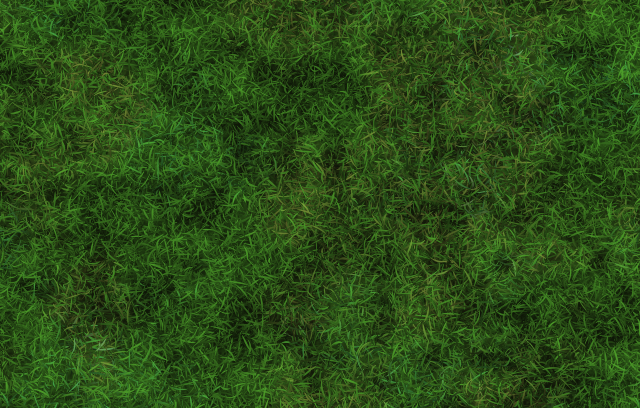
Write a Shadertoy shader that draws this texture.

```glsl
const int LAYERS = 18;
const float CELL = 0.032;
const vec3 DEEP_GREEN = vec3(0.088, 0.160, 0.046);
const vec3 LUSH_GREEN = vec3(0.26, 0.53, 0.138);
const vec3 STRAW_TINT = vec3(1.75, 0.97, 1.45);
const vec3 COOL_TINT = vec3(0.85, 1.03, 1.75);

float hash(vec2 p) {
    return fract(sin(dot(p, vec2(127.1, 311.7))) * 43758.5453);
}

vec2 hash2(vec2 p) {
    return vec2(hash(p), hash(p + 37.3));
}

float valueNoise(vec2 p) {
    vec2 cell = floor(p);
    vec2 f = fract(p);
    f = f * f * (3.0 - 2.0 * f);
    float low = mix(hash(cell), hash(cell + vec2(1.0, 0.0)), f.x);
    float high = mix(hash(cell + vec2(0.0, 1.0)), hash(cell + 1.0), f.x);
    return mix(low, high, f.y);
}

float fbm(vec2 p) {
    float sum = 0.0;
    float weight = 0.55;
    for (int i = 0; i < 3; i++) {
        sum += weight * valueNoise(p);
        p = p * 2.1 + 17.7;
        weight *= 0.5;
    }
    return sum;
}

// Coverage in x, position from root (-1) to tip (1) in y
vec2 grassBlade(vec2 p, float angle, float halfLength, float width, float bend, float soft) {
    vec2 along = vec2(cos(angle), sin(angle));
    float s = dot(p, along) / halfLength;
    float across = dot(p, vec2(-along.y, along.x)) - bend * s * s;
    float edge = abs(across) - width * (1.0 - s * s);
    float ends = 1.0 - smoothstep(0.8, 1.1, abs(s));
    return vec2((1.0 - smoothstep(-soft, soft, edge)) * ends, s);
}

// Tone runs along the green ramp, tints shift it to dry or bluish grass
vec3 grassColor(float tone, float straw, float cool) {
    vec3 green = mix(DEEP_GREEN, LUSH_GREEN, clamp(tone, -0.2, 1.25));
    return green * mix(vec3(1.0), STRAW_TINT, straw) * mix(vec3(1.0), COOL_TINT, cool);
}

void mainImage(out vec4 fragColor, in vec2 fragCoord) {
    vec2 uv = fragCoord / iResolution.y;
    float soft = max(0.0015, 0.5 / iResolution.y);

    // Slow changes over the lawn
    float lean = 1.35 + 3.0 * (fbm(uv * 3.2 + 5.0) - 0.48);
    float patchTone = 0.48 * (fbm(uv * 3.0 + 21.0) - 0.48);
    float clumpTone = 0.45 * (valueNoise(uv * 17.0) - 0.5);
    float dryness = smoothstep(0.38, 0.72, fbm(uv * 4.0 + 43.0));
    float coolness = smoothstep(0.42, 0.72, fbm(uv * 5.0 + 71.0));
    float lawnTone = patchTone + clumpTone;

    // Dark thatch between the blades
    float thatch = 0.3 * valueNoise(uv * 150.0) - 0.05;
    vec3 color = grassColor(thatch + lawnTone, 0.4 * dryness, 0.0);

    // Blades stacked from shaded to sunlit
    for (int layer = 0; layer < LAYERS; layer++) {
        float depth = float(layer) / float(LAYERS - 1);
        vec2 seed = vec2(layer * 19, layer * 7);
        vec2 grid = uv / CELL + hash2(seed);
        vec2 home = floor(grid);
        for (int k = 0; k < 9; k++) {
            vec2 id = home + vec2(k % 3 - 1, k / 3 - 1);
            vec2 key = id + seed * 5.0;
            vec2 shape = hash2(key + 3.1);
            vec2 turn = hash2(key + 8.6);
            vec2 p = (grid - id - hash2(key)) * CELL;
            float angle = lean + 3.2 * (turn.x - 0.5);
            float halfLength = CELL * mix(0.28, 0.85, shape.x);
            float width = mix(0.0010, 0.0024, shape.y);
            float bend = 0.011 * (turn.y - 0.5);
            vec2 blade = grassBlade(p, angle, halfLength, width, bend, soft);
            if (blade.x > 0.002) {
                vec2 tint = hash2(key + 14.9);
                float tone = 0.51 + 0.97 * (hash(key + 23.4) - 0.5);
                tone += 0.4 * (depth - 0.6) + 0.16 * blade.y + lawnTone;
                float straw = dryness * smoothstep(0.4, 1.0, tint.x);
                float cool = coolness * smoothstep(0.65, 1.0, tint.y);
                tone += 0.3 * step(0.95, tint.y);
                color = mix(color, grassColor(tone, straw, cool), 0.95 * blade.x);
            }
        }
    }

    fragColor = vec4(color, 1.0);
}
```
